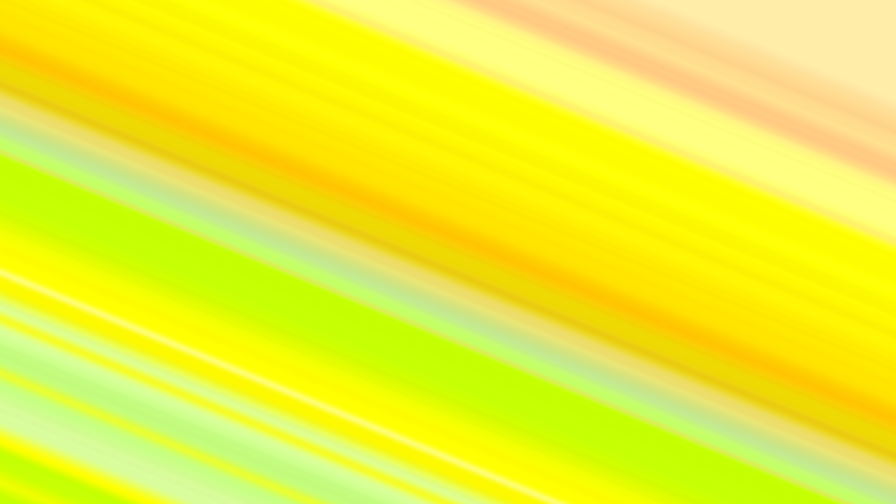
A Shadertoy shader for this background:

```glsl
const float SLOPE = 0.415;          // fall of the streaks per unit of width
const float GRAIN_FREQUENCY = 38.0; // coarsest streaks per canvas height
const float GRAIN_STRENGTH = 0.07;
const int GRAIN_OCTAVES = 3;

const vec3 CREAM = vec3(1.0, 0.93, 0.66);
const vec3 PEACH = vec3(1.0, 0.84, 0.55);
const vec3 APRICOT = vec3(1.0, 0.88, 0.56);
const vec3 SALMON = vec3(1.0, 0.78, 0.50);
const vec3 LEMON = vec3(1.0, 1.0, 0.50);
const vec3 YELLOW = vec3(1.0, 1.0, 0.0);
const vec3 GOLD = vec3(1.0, 0.88, 0.0);
const vec3 ORANGE = vec3(1.0, 0.77, 0.0);
const vec3 MUSTARD = vec3(0.93, 0.84, 0.0);
const vec3 OCHRE = vec3(0.91, 0.77, 0.08);
const vec3 SAND = vec3(0.93, 0.87, 0.42);
const vec3 SAGE = vec3(0.77, 0.92, 0.57);
const vec3 PALE_LIME = vec3(0.77, 1.0, 0.40);
const vec3 GREEN = vec3(0.77, 1.0, 0.0);
const vec3 MINT = vec3(0.77, 1.0, 0.50);
const vec3 MILK = vec3(0.86, 1.0, 0.62);

float hash(float n) {
    n = fract(n * 0.1031);
    n *= n + 33.33;
    return fract(n * (n + n));
}

float valueNoise(float x) {
    float cell = floor(x);
    return mix(hash(cell), hash(cell + 1.0), smoothstep(0.0, 1.0, x - cell));
}

// Signed sum of noise octaves, centred on zero
float streakGrain(float across) {
    float sum = 0.0;
    float weight = 0.5;
    float frequency = GRAIN_FREQUENCY;
    for (int i = 0; i < GRAIN_OCTAVES; i++) {
        sum += weight * (valueNoise((across + 2.0) * frequency) - 0.5);
        weight *= 0.6;
        frequency *= 1.9;
    }
    return sum;
}

// Soft change to the next band
void band(inout vec3 color, float across, float edge, float softness, vec3 next) {
    color = mix(color, next, smoothstep(edge - softness, edge + softness, across));
}

// Narrow glowing stripe over the bands
void stripe(inout vec3 color, float across, float center, float width, vec3 tint, float opacity) {
    float offset = (across - center) / width;
    color = mix(color, tint, opacity * exp(-offset * offset));
}

void mainImage(out vec4 fragColor, in vec2 fragCoord) {
    vec2 position = fragCoord / iResolution.y;
    float across = 1.0 - position.y - SLOPE * position.x;

    // Warm upper bands
    vec3 color = CREAM;
    band(color, across, -0.515, 0.030, PEACH);
    band(color, across, -0.462, 0.015, APRICOT);
    band(color, across, -0.425, 0.016, SALMON);
    band(color, across, -0.370, 0.025, LEMON);
    band(color, across, -0.255, 0.030, YELLOW);
    stripe(color, across, -0.258, 0.010, APRICOT, 0.45);

    // Golden middle
    band(color, across, -0.030, 0.130, GOLD);
    band(color, across, 0.075, 0.030, ORANGE);
    band(color, across, 0.115, 0.020, MUSTARD);
    stripe(color, across, 0.165, 0.010, OCHRE, 0.7);
    band(color, across, 0.183, 0.018, SAND);

    // Green diagonal
    band(color, across, 0.230, 0.030, SAGE);
    band(color, across, 0.270, 0.015, PALE_LIME);
    band(color, across, 0.302, 0.012, GREEN);
    stripe(color, across, 0.301, 0.006, SAND, 0.5);
    band(color, across, 0.440, 0.060, YELLOW);

    // Lower corner
    stripe(color, across, 0.540, 0.009, LEMON, 0.9);
    band(color, across, 0.590, 0.025, MILK);
    stripe(color, across, 0.632, 0.014, YELLOW, 0.75);
    band(color, across, 0.670, 0.030, MINT);
    stripe(color, across, 0.740, 0.014, YELLOW, 0.6);
    band(color, across, 0.785, 0.030, MILK);
    band(color, across, 0.855, 0.022, YELLOW);
    band(color, across, 0.887, 0.015, GREEN);
    stripe(color, across, 0.955, 0.020, YELLOW, 0.7);

    // Fine streaks, faded out in the flat cream corner
    float grain = streakGrain(across) * smoothstep(-0.56, -0.48, across);
    color += GRAIN_STRENGTH * grain * vec3(0.5, 1.0, 0.8);
    fragColor = vec4(clamp(color, 0.0, 1.0), 1.0);
}
```
